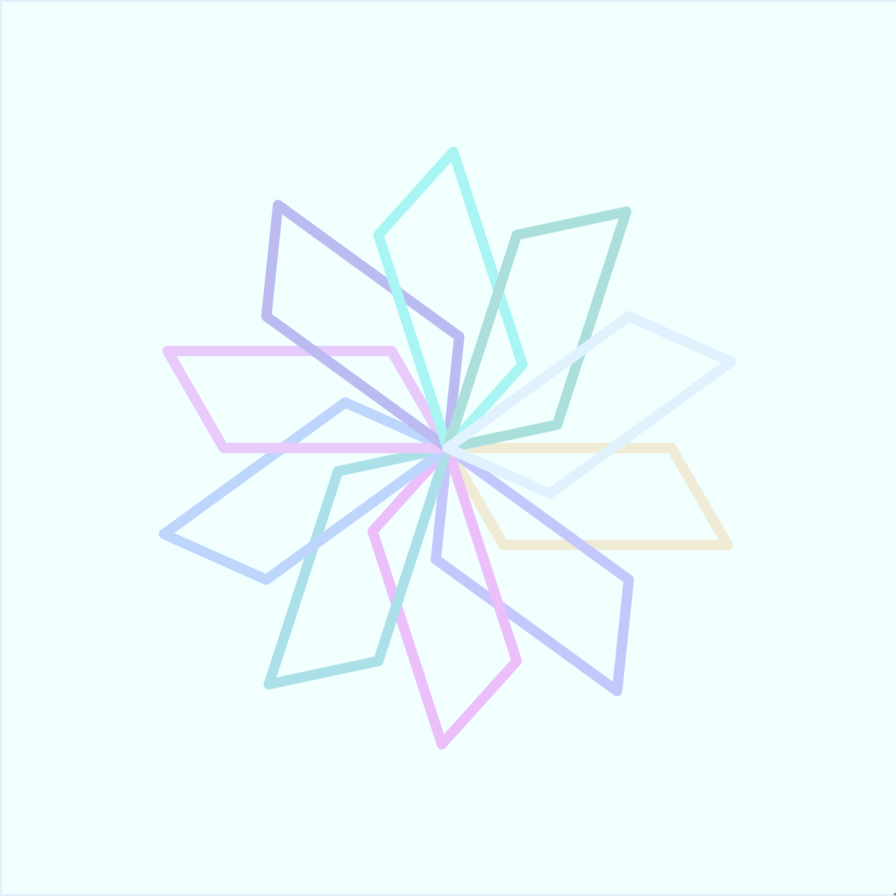
This background is drawn by a Shadertoy shader. Its source:

```glsl
// Ten outlined pastel parallelograms fan out from one shared corner.
// Each is a distance to four round-capped strokes, turned clockwise in
// equal steps and painted in order over a pale ground with a thin frame.

#define PETALS 10
#define LONG_SIDE 0.25
#define SHORT_SIDE 0.125
#define SKEW_DEGREES 60.0
#define STROKE_WIDTH 0.0115
#define FRAME_WIDTH 0.0022
#define EDGE_SOFTNESS 0.9
#define HUB vec2(-0.0005, 0.0)

const vec3 GROUND = vec3(0.945, 1.0, 1.0);
const vec3 FRAME = vec3(0.875, 0.945, 0.98);
const vec3 SPECK = vec3(0.55, 0.60, 0.62);

// Stroke colours, in painting order
const vec3 PETAL_COLOURS[PETALS] = vec3[PETALS](
    vec3(0.940, 0.920, 0.835),
    vec3(0.770, 0.780, 0.985),
    vec3(0.925, 0.750, 0.985),
    vec3(0.675, 0.880, 0.915),
    vec3(0.745, 0.835, 0.990),
    vec3(0.910, 0.795, 0.980),
    vec3(0.735, 0.735, 0.945),
    vec3(0.660, 0.960, 0.955),
    vec3(0.670, 0.875, 0.860),
    vec3(0.880, 0.950, 0.995)
);

vec2 direction(float angle) {
    return vec2(cos(angle), sin(angle));
}

float segmentDistance(vec2 p, vec2 a, vec2 b) {
    vec2 along = b - a;
    float t = clamp(dot(p - a, along) / dot(along, along), 0.0, 1.0);
    return length(p - a - along * t);
}

// Distance to the outline of a parallelogram with one corner at zero
float outlineDistance(vec2 p, vec2 u, vec2 v) {
    float fromHub = min(segmentDistance(p, vec2(0.0), u),
                        segmentDistance(p, vec2(0.0), v));
    float toTip = min(segmentDistance(p, u, u + v),
                      segmentDistance(p, v, u + v));
    return min(fromHub, toTip);
}

float coverage(float signedDistance, float softness) {
    return 1.0 - smoothstep(-softness, softness, signedDistance);
}

void mainImage(out vec4 fragColor, in vec2 fragCoord) {
    float scale = min(iResolution.x, iResolution.y);
    vec2 p = (fragCoord - 0.5 * iResolution.xy) / scale;
    vec2 halfSize = 0.5 * iResolution.xy / scale;
    float softness = EDGE_SOFTNESS / scale;
    vec3 colour = GROUND;

    // Thin frame along the left, top and bottom
    float toBorder = min(p.x + halfSize.x, halfSize.y - abs(p.y));
    colour = mix(colour, FRAME, coverage(toBorder - FRAME_WIDTH, softness));

    // Tiny speck in the lower right corner
    float toSpeck = length(p - vec2(halfSize.x, -halfSize.y) - vec2(-0.001, 0.002));
    colour = mix(colour, SPECK, coverage(toSpeck - 0.0015, softness));

    // Petals, each over the one before
    float turn = radians(360.0) / float(PETALS);
    for (int i = 0; i < PETALS; i++) {
        float angle = -turn * float(i);
        vec2 longSide = LONG_SIDE * direction(angle);
        vec2 shortSide = SHORT_SIDE * direction(angle - radians(SKEW_DEGREES));
        float d = outlineDistance(p - HUB, longSide, shortSide);
        float stroke = coverage(d - 0.5 * STROKE_WIDTH, softness);
        colour = mix(colour, PETAL_COLOURS[i], stroke);
    }

    fragColor = vec4(colour, 1.0);
}
```
